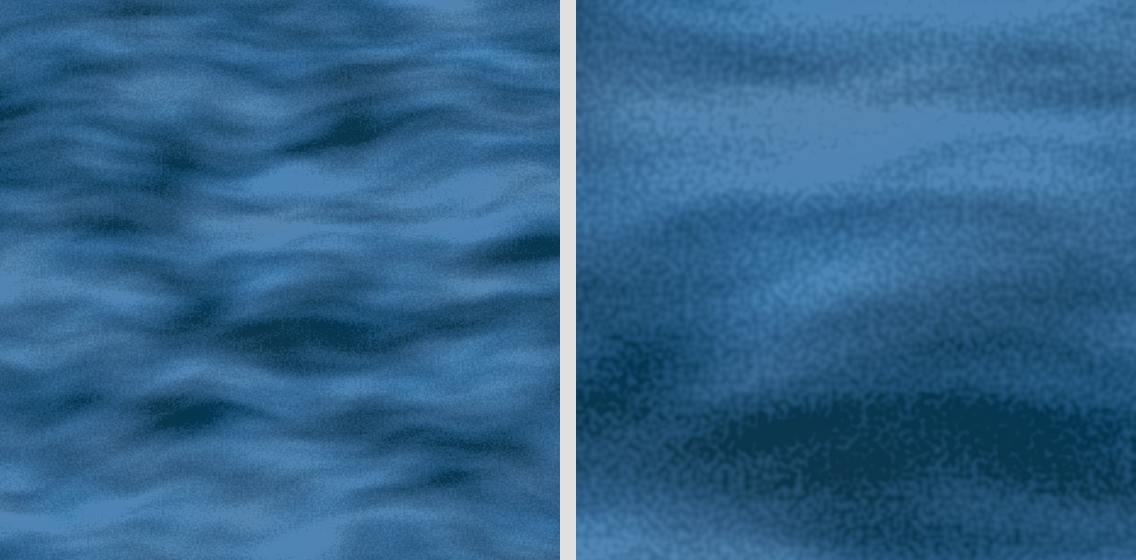
Left: the whole. Right: its middle third, enlarged.
This texture is drawn by a three.js fragment shader. Its source:

```glsl
// Soft, out-of-focus blue water: wide flat ripples with sparse dark troughs.
// Stretched gradient noise, bent by a slow swell, sets a tone level that picks
// a colour from a six-step blue ramp; fine film grain lies on top.

#define TONE_MEAN 3.13
#define RIPPLE_GAIN 4.1
#define TROUGH_DEPTH 2.1
#define SWELL_BEND 0.075
#define SLOPE 0.04
#define GRAIN_SCALE 230.0
#define GRAIN_GAIN 1.35
#define TINT_GAIN 0.045

varying vec2 vUv;

// Unit gradient direction for a lattice cell
vec2 cellGradient(vec2 cell) {
  vec3 h = fract(cell.xyx * vec3(0.1031, 0.1030, 0.0973));
  h += dot(h, h.yzx + 33.33);
  float angle = 6.28319 * fract((h.x + h.y) * h.z);
  return vec2(cos(angle), sin(angle));
}

// Gradient noise, about -0.7 to 0.7
float gradientNoise(vec2 p) {
  vec2 cell = floor(p);
  vec2 f = p - cell;
  vec2 blend = f * f * f * (f * (f * 6.0 - 15.0) + 10.0);
  vec2 e = vec2(1.0, 0.0);
  float a = dot(cellGradient(cell), f);
  float b = dot(cellGradient(cell + e.xy), f - e.xy);
  float c = dot(cellGradient(cell + e.yx), f - e.yx);
  float d = dot(cellGradient(cell + e.xx), f - e.xx);
  return mix(mix(a, b, blend.x), mix(c, d, blend.x), blend.y);
}

// Ripples: octaves of noise stretched along x
float ripples(vec2 p) {
  float sum = 0.55 * gradientNoise(p * vec2(1.6, 4.2) + 61.3);
  vec2 frequency = vec2(3.3, 11.0);
  float weight = 1.0;
  for (int i = 0; i < 3; i++) {
    sum += weight * gradientNoise(p * frequency + 17.7 * float(i + 1));
    frequency *= vec2(1.9, 2.05);
    weight *= 0.55;
  }
  return sum;
}

// Blue ramp from trough (0) to highlight (5)
vec3 waterColour(float level) {
  vec3 colour = vec3(0.03, 0.21, 0.31);
  colour = mix(colour, vec3(0.10, 0.29, 0.42), clamp(level, 0.0, 1.0));
  colour = mix(colour, vec3(0.15, 0.34, 0.49), clamp(level - 1.0, 0.0, 1.0));
  colour = mix(colour, vec3(0.20, 0.39, 0.56), clamp(level - 2.0, 0.0, 1.0));
  colour = mix(colour, vec3(0.24, 0.45, 0.62), clamp(level - 3.0, 0.0, 1.0));
  return mix(colour, vec3(0.30, 0.51, 0.69), clamp(level - 4.0, 0.0, 1.2));
}

void main() {
  // Flatten with distance, then bend by the swell
  vec2 water = vec2(vUv.x, vUv.y * (0.8 + 0.2 * vUv.y));
  water.y -= SLOPE * water.x;
  water.y += SWELL_BEND * gradientNoise(water * vec2(2.4, 3.6) + 8.4);
  water.y += 0.25 * SWELL_BEND * gradientNoise(water * vec2(7.0, 9.0) + 31.9);

  // Tone from ripples and dark troughs
  float level = TONE_MEAN + RIPPLE_GAIN * ripples(water);
  float trough = gradientNoise(water * vec2(2.7, 8.5) + 43.6);
  level -= TROUGH_DEPTH * smoothstep(0.15, 0.5, trough);

  // Film grain
  float grain = gradientNoise(vUv * GRAIN_SCALE + 0.37);
  grain += 0.4 * gradientNoise(vUv * GRAIN_SCALE * 0.47 + 5.1);
  level += GRAIN_GAIN * grain;

  // Faint warm and cool drift
  float tint = TINT_GAIN * gradientNoise(water * vec2(5.0, 13.0) + 90.2);
  vec3 colour = waterColour(level) + tint * vec3(1.0, 0.0, -0.5);
  gl_FragColor = vec4(colour, 1.0);
}
```
